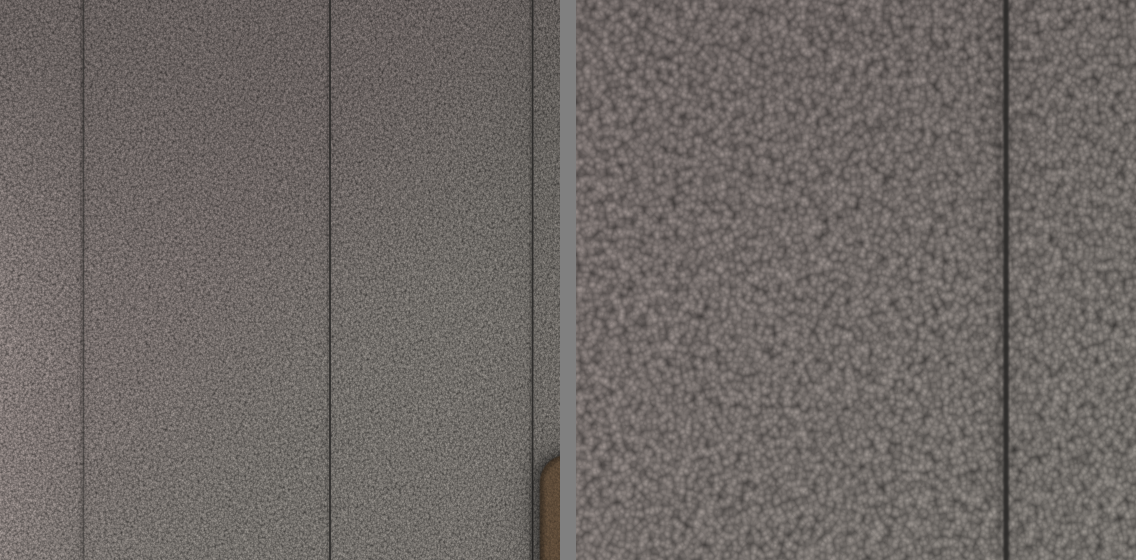
Left: the whole. Right: its middle third, enlarged.
Give the GLSL for this texture, as a three.js fragment shader.

```glsl
varying vec2 vUv;

const vec3 WARM_TINT = vec3(1.0, 0.930, 0.912);
const vec3 NEUTRAL_TINT = vec3(1.0, 0.968, 0.930);
const vec3 SEAM_COLOR = vec3(0.165, 0.160, 0.155);
const vec3 CUSHION_COLOR = vec3(0.36, 0.29, 0.22);
const float SEAM_COUNT = 3.0;

vec2 hash2(vec2 cell) {
  vec3 q = fract(cell.xyx * vec3(0.1031, 0.1030, 0.0973));
  q += dot(q, q.yzx + 33.33);
  return fract((q.xx + q.yz) * q.zy);
}

vec2 rotate(vec2 p, float angle) {
  float c = cos(angle);
  float s = sin(angle);
  return mat2(c, s, -s, c) * p;
}

// Distance to the nearest scattered point
float cellular(vec2 p) {
  vec2 cell = floor(p);
  vec2 local = fract(p);
  float nearest = 4.0;
  for (int j = -1; j <= 1; j++) {
    for (int i = -1; i <= 1; i++) {
      vec2 offset = vec2(float(i), float(j));
      vec2 delta = offset + hash2(cell + offset) - local;
      nearest = min(nearest, dot(delta, delta));
    }
  }
  return sqrt(nearest);
}

// Broad, gentle unevenness
float layeredSines(vec2 p) {
  float total = 0.0;
  float weight = 0.5;
  for (int i = 0; i < 4; i++) {
    total += weight * sin(p.x + 1.7 * sin(p.y)) * cos(p.y - 0.8 * p.x);
    p = mat2(1.6, 1.2, -1.2, 1.6) * p + 2.3;
    weight *= 0.55;
  }
  return total;
}

// Mixed fibres, flecks and pits, centred on zero
float feltGrain(vec2 p, float density) {
  float fibres = 0.46 - cellular(rotate(p, 0.5) * density + 17.0);
  float flecks = 0.46 - cellular(rotate(p, 1.3) * density * 1.55 + 141.0);
  float pits = cellular(rotate(p, 2.2) * density * 0.8 + 263.0) - 0.46;
  return 0.44 * fibres + 0.48 * flecks + 0.36 * pits;
}

// Seam spacing narrows toward the right
float seamPosition(float index) {
  return 0.149 + 0.4796 * index - 0.0393 * index * index;
}

float lineMask(float dist, float halfWidth, float softness) {
  return 1.0 - smoothstep(halfWidth - softness, halfWidth + softness, abs(dist));
}

float roundedBox(vec2 p, vec2 halfSize, float radius) {
  vec2 d = abs(p) - halfSize + radius;
  return length(max(d, 0.0)) + min(max(d.x, d.y), 0.0) - radius;
}

float wallLight(vec2 p) {
  float lower = 1.0 - smoothstep(0.3, 1.05, p.y);
  float side = exp(-p.x * 7.0) * (1.0 - smoothstep(0.35, 1.05, p.y));
  float rightFade = smoothstep(0.78, 1.05, p.x);
  return 0.396 + 0.044 * lower + 0.062 * side - 0.022 * rightFade;
}

vec3 wallColor(vec2 p, float grain) {
  float mottle = layeredSines(p * 13.0);
  float coolness = smoothstep(-0.2, 0.42, p.x - 0.9 * p.y);
  vec3 tint = mix(WARM_TINT, NEUTRAL_TINT, coolness);
  return tint * (wallLight(p) + 0.005 * mottle) * (1.0 + 0.78 * grain);
}

// Thin groove with a faint bevel on its left
vec3 addSeam(vec3 color, vec2 p, float index) {
  float dist = p.x - seamPosition(index);
  float depth = smoothstep(-0.3, 1.0, index);
  float strength = mix(mix(0.40, 0.62, p.y), 0.92, depth);
  float bevel = lineMask(dist + 0.0042, 0.0016, 0.0016);
  color *= 1.0 - 0.13 * bevel - 0.05 * exp(-abs(dist) * 120.0);
  return mix(color, SEAM_COLOR, strength * lineMask(dist, 0.0016, 0.0012));
}

// Rounded cushion in the lower right corner with its soft shadow
vec3 addCushion(vec3 color, vec2 p, float grain) {
  float dist = roundedBox(p - vec2(1.114, 0.0), vec2(0.15, 0.188), 0.05);
  color *= 1.0 - 0.45 * exp(-max(dist, 0.0) * 65.0);
  float rim = smoothstep(0.0, 0.014, -dist);
  vec3 cushion = CUSHION_COLOR * mix(0.65, 1.0, rim) * (1.0 + 0.4 * grain);
  return mix(color, cushion, 1.0 - smoothstep(-0.002, 0.002, dist));
}

void main() {
  vec2 p = vUv;
  vec2 grainPoint = vec2(p.x + 0.1 * p.x * p.x, p.y);
  float grain = feltGrain(grainPoint, 180.0);
  vec3 color = wallColor(p, grain);
  for (float i = 0.0; i < SEAM_COUNT; i++) {
    color = addSeam(color, p, i);
  }
  color = addCushion(color, p, grain);
  gl_FragColor = vec4(color, 1.0);
}
```
